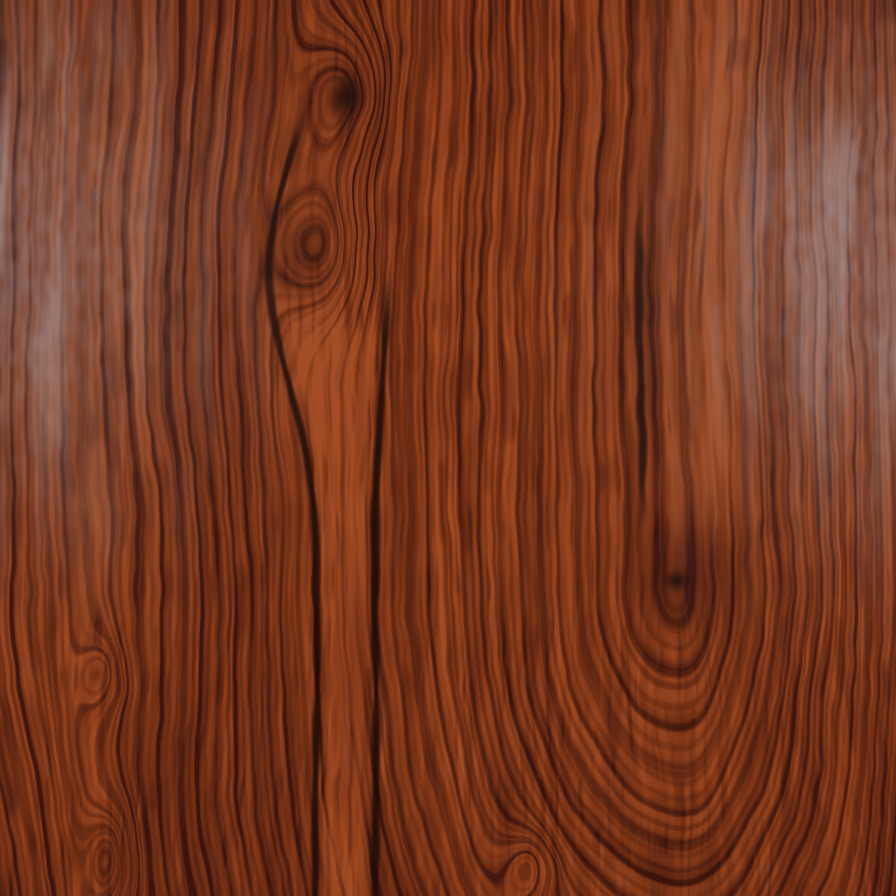
Write a Shadertoy shader that draws this texture.

```glsl
// Polished red-brown timber: growth rings are contours of one scalar field,
// made of a U-shaped cathedral figure plus knot bumps. Vertical fibres, pores,
// two bold seams and a streaky varnish sheen at both sides lie on top.

const vec3 INK   = vec3(0.11, 0.04, 0.03);
const vec3 DEEP  = vec3(0.24, 0.08, 0.05);
const vec3 DARK  = vec3(0.35, 0.14, 0.07);
const vec3 MID   = vec3(0.46, 0.19, 0.08);
const vec3 LIGHT = vec3(0.60, 0.275, 0.125);
const vec3 SHEEN = vec3(0.64, 0.54, 0.53);

const vec2  ARCH_CENTER  = vec2(0.76, 0.36);
const float ARCH_STRETCH = 0.5;    // below 1 lengthens the arch downwards
const float COARSE_RINGS = 48.0;   // rings per canvas width
const float FINE_RINGS   = 118.0;
const float BASE_TONE    = 0.88;
const vec2  SHEEN_SIZE   = vec2(0.21, 0.25);
const float SHEEN_HEIGHT = 0.72;

// Knots: center.xy, half size.xy
const int KNOT_COUNT = 5;
const vec4 KNOTS[KNOT_COUNT] = vec4[KNOT_COUNT](
    vec4(0.380, 0.890, 0.045, 0.075),
    vec4(0.375, 0.730, 0.048, 0.085),
    vec4(0.115, 0.240, 0.022, 0.050),
    vec4(0.130, 0.045, 0.033, 0.060),
    vec4(0.590, 0.030, 0.026, 0.040));

float hash(vec2 p) {
    vec3 q = fract(p.xyx * 0.1031);
    q += dot(q, q.yzx + 33.33);
    return fract((q.x + q.y) * q.z);
}

float noise(vec2 p) {
    vec2 i = floor(p), f = fract(p);
    f = f * f * (3.0 - 2.0 * f);
    return mix(mix(hash(i), hash(i + vec2(1, 0)), f.x),
               mix(hash(i + vec2(0, 1)), hash(i + vec2(1, 1)), f.x), f.y);
}

float bump(vec2 offset, vec2 size) {
    vec2 q = offset / size;
    return exp(-dot(q, q));
}

// Scalar field whose contours are the growth rings
float growthField(vec2 p) {
    vec2 q = p - ARCH_CENTER;
    q.x *= 1.0 + 0.4 * smoothstep(-0.05, 0.05, q.x);
    q.y = min(q.y, 0.0) * ARCH_STRETCH;
    float field = sqrt(dot(q, q) + 0.0002);
    for (int i = 0; i < KNOT_COUNT; i++) {
        vec4 knot = KNOTS[i];
        field += 2.0 * knot.z * bump(p - knot.xy, knot.zw);
    }
    return field;
}

// Dark ring edge with a softer shade on its inner side
float growthLine(float phase, float width, float y) {
    float id = floor(phase + 0.5);
    float d = phase - id;
    float soft = fwidth(phase);
    float edge = 1.0 - smoothstep(width * 0.3, width + soft, abs(d));
    float shade = smoothstep(-0.45, 0.0, d) * (1.0 - smoothstep(0.0, 0.06 + soft, d));
    float strength = (0.35 + 0.65 * hash(vec2(id, 7.0)))
                   * (0.45 + 0.8 * noise(vec2(id * 7.3, y * 5.0)));
    return strength * max(edge, 0.55 * shade);
}

float seam(float offset, float width) {
    return 1.0 - smoothstep(width * 0.3, width + 0.0025, abs(offset));
}

vec3 woodRamp(float t) {
    vec3 c = mix(DEEP, DARK, clamp(t * 3.0, 0.0, 1.0));
    c = mix(c, MID, clamp(t * 3.0 - 1.0, 0.0, 1.0));
    return mix(c, LIGHT, clamp(t * 3.0 - 2.0, 0.0, 1.25));
}

void mainImage(out vec4 fragColor, in vec2 fragCoord) {
    vec2 uv = fragCoord / iResolution.xy;

    // Hand-like wobble of the grain
    vec2 p = uv;
    p.x += 0.030 * (noise(uv * vec2(5.0, 3.0)) - 0.5);
    p.x += 0.009 * (noise(uv * vec2(22.0, 9.0) + 5.0) - 0.5);
    p.x += 0.003 * (noise(uv * vec2(60.0, 35.0) + 9.0) - 0.5);
    p.y += 0.020 * (noise(uv * 9.0 + 3.0) - 0.5);

    // Calm panels: the tongue under the knot and the heart of the arch
    float dip = exp(-pow((uv.y - 0.70) / 0.17, 2.0));
    float leftSeam = 0.355 - 0.05 * dip + 0.3 * (uv.x - p.x);
    float rightSeam = 0.422 + 0.014 * dip + 0.3 * (uv.x - p.x);
    float tongue = smoothstep(leftSeam, leftSeam + 0.02, uv.x)
                 * (1.0 - smoothstep(rightSeam - 0.02, rightSeam, uv.x))
                 * (1.0 - smoothstep(0.60, 0.70, uv.y));
    float heart = bump(vec2(uv.x - 0.795, 0.0), vec2(0.038, 1.0))
                * smoothstep(0.36, 0.48, uv.y);
    float calm = max(tongue, heart);

    // Growth rings with uneven spacing
    float field = growthField(p);
    float spread = 2.5 * noise(vec2(field * 9.0, 3.0));
    float coarse = growthLine(field * COARSE_RINGS + spread, 0.13, uv.y);
    float fine = growthLine(field * FINE_RINGS + 2.0 * spread, 0.22, uv.y);
    float bands = noise(vec2(field * 30.0, uv.y * 1.5)) - 0.5;

    // Vertical fibres and short pores
    float fibre = noise(p * vec2(110.0, 7.0)) + noise(p * vec2(270.0, 26.0)) - 1.0;
    float pores = smoothstep(0.66, 0.92, noise(p * vec2(180.0, 17.0) + 40.0));

    float tone = BASE_TONE + 0.30 * bands + 0.24 * fibre + 0.14 * calm;
    tone -= (0.85 * coarse + 0.36 * fine) * (1.0 - 0.75 * calm) + 0.22 * pores;
    tone += 0.16 * (noise(uv * vec2(5.0, 2.5) + 17.0) - 0.5);
    tone -= 0.40 * dot(uv - 0.5, uv - 0.5);
    tone -= 0.40 * bump(uv - ARCH_CENTER, vec2(0.055, 0.06));
    vec3 color = woodRamp(tone);

    // Bold seams and knot cores
    float ragged = 0.0012 + 0.0045 * noise(vec2(3.0, uv.y * 22.0));
    float ink = seam(uv.x - leftSeam, ragged) * (1.0 - smoothstep(0.82, 0.90, uv.y));
    ink = max(ink, seam(uv.x - rightSeam, ragged) * (1.0 - smoothstep(0.62, 0.72, uv.y)));
    ink = max(ink, seam(p.x - 0.722, ragged) * smoothstep(0.40, 0.48, uv.y)
                 * (1.0 - smoothstep(0.70, 0.82, uv.y)));
    ink = max(ink, bump(p - KNOTS[0].xy, vec2(0.016, 0.024)));
    ink = max(ink, bump(p - ARCH_CENTER, vec2(0.011, 0.009)));
    color = mix(color, INK, 0.85 * ink);

    // Varnish sheen, broken into streaks along the grain
    vec2 toSide = vec2(min(uv.x, 1.0 - uv.x), uv.y - SHEEN_HEIGHT);
    float gloss = bump(toSide, SHEEN_SIZE);
    float streak = smoothstep(0.45, 0.85, noise(p * vec2(75.0, 5.0) + 60.0));
    float glint = noise(uv * vec2(150.0, 60.0));
    float cover = gloss * (0.52 + 0.30 * streak + 0.24 * (glint - 0.5) - 0.20 * coarse);
    cover += 0.35 * streak * gloss * (1.0 - gloss);
    color = mix(color, SHEEN, clamp(cover, 0.0, 0.9));

    fragColor = vec4(color, 1.0);
}
```
